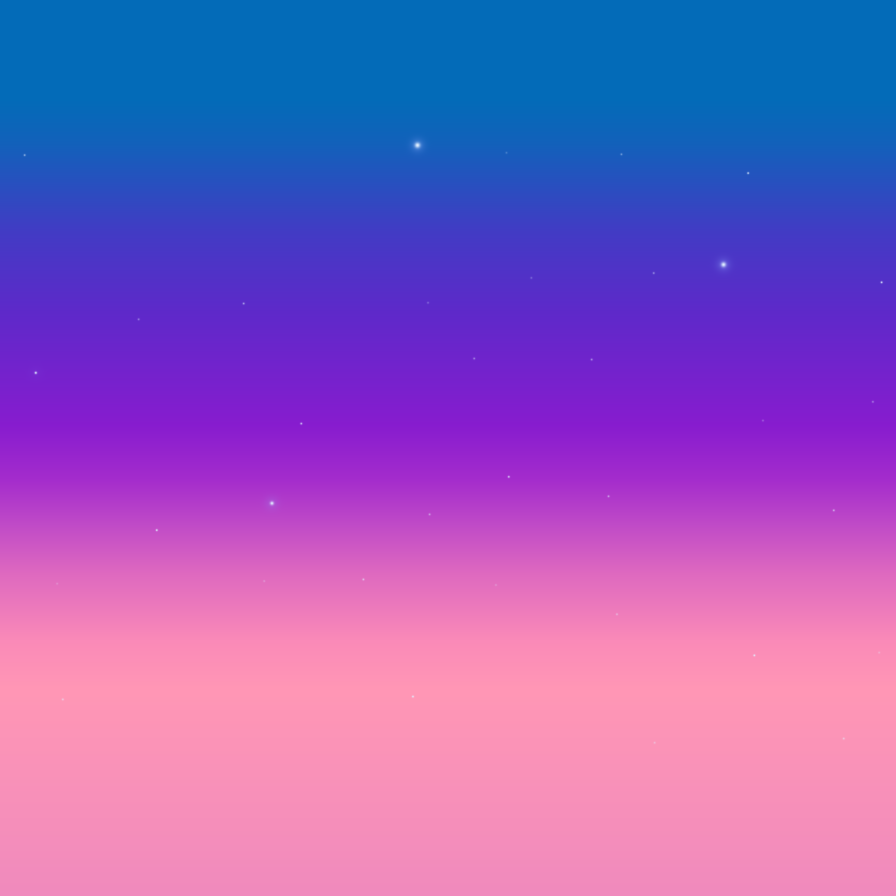
A WebGL 2 fragment shader for this background:

```glsl
#version 300 es
precision highp float;

uniform vec2 u_resolution;
out vec4 fragColor;

// Sky gradient, from the bottom edge to the top
const int STOPS = 11;
const float HEIGHTS[STOPS] = float[](
    0.0, 0.23, 0.285, 0.36, 0.415, 0.466, 0.525, 0.65, 0.74, 0.84, 0.89);
const vec3 SKY[STOPS] = vec3[](
    vec3(0.94, 0.54, 0.74), vec3(1.00, 0.59, 0.71), vec3(0.98, 0.54, 0.72),
    vec3(0.87, 0.41, 0.75), vec3(0.75, 0.29, 0.78), vec3(0.64, 0.17, 0.80),
    vec3(0.53, 0.11, 0.81), vec3(0.37, 0.16, 0.79), vec3(0.26, 0.23, 0.77),
    vec3(0.07, 0.38, 0.73), vec3(0.01, 0.42, 0.72));

// Stars
const float GRID = 8.0;
const float DENSITY = 0.85;
const float SEED = 17.0;
const vec2 STAR_BAND = vec2(0.17, 0.84);
const float CELL_MARGIN = 0.12;
const float CORE_SMALL = 0.0012;
const float CORE_LARGE = 0.0030;
const float GLOW_RADIUS = 0.0075;
const float GLOW_STRENGTH = 0.35;
const float BRIGHT_FROM = 0.80;
const vec3 CORE_COLOR = vec3(0.88, 0.94, 1.0);
const vec3 GLOW_COLOR = vec3(0.55, 0.66, 1.0);

vec4 hash42(vec2 p) {
    vec4 q = fract(p.xyxy * vec4(0.1031, 0.1030, 0.0973, 0.1099));
    q += dot(q, q.wzxy + 33.33);
    return fract((q.xxyz + q.yzzw) * q.zywx);
}

vec3 skyColor(float height) {
    vec3 color = SKY[0];
    for (int i = 1; i < STOPS; i++) {
        float blend = (height - HEIGHTS[i - 1]) / (HEIGHTS[i] - HEIGHTS[i - 1]);
        color = mix(color, SKY[i], clamp(blend, 0.0, 1.0));
    }
    return color;
}

float softDot(float dist, float radius) {
    return exp(-dist * dist / (radius * radius));
}

// One jittered star per grid cell: x is the core, y is the glow
vec2 starLight(vec2 p, float pixel) {
    vec2 cell = floor(p * GRID);
    vec4 rnd = hash42(cell + SEED);
    vec2 center = (cell + mix(vec2(CELL_MARGIN), vec2(1.0 - CELL_MARGIN), rnd.xy)) / GRID;

    float exists = step(rnd.z, DENSITY)
                 * step(STAR_BAND.x, center.y) * step(center.y, STAR_BAND.y);
    float bright = smoothstep(BRIGHT_FROM, 1.0, rnd.w);
    float radius = max(mix(CORE_SMALL, CORE_LARGE, bright), 0.7 * pixel);
    float strength = mix(0.2, 1.0, rnd.w);
    float dist = length(p - center);
    return exists * vec2(strength * softDot(dist, radius),
                         GLOW_STRENGTH * bright * softDot(dist, GLOW_RADIUS));
}

void main() {
    vec2 p = gl_FragCoord.xy / u_resolution.y;
    vec3 color = skyColor(p.y);

    vec2 light = starLight(p, 1.0 / u_resolution.y);
    color = mix(color, GLOW_COLOR, light.y);
    color = mix(color, CORE_COLOR, light.x);

    fragColor = vec4(color, 1.0);
}
```
